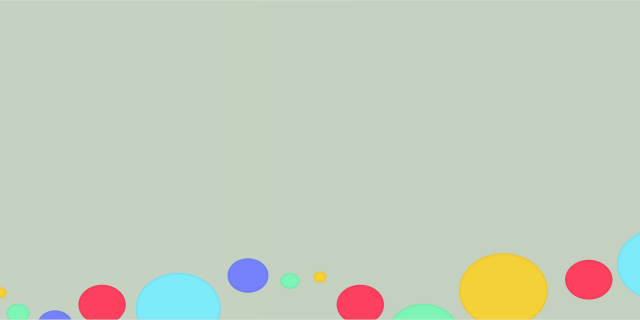
Write a WebGL 2 fragment shader that draws this background.

```glsl
#version 300 es
// Pale sage field with a row of flat coloured ovals along the lower edge.
precision highp float;
uniform vec2 u_resolution;
out vec4 outColor;

const float SQUASH = 0.84; // height of an oval relative to its width

// Ovals: centre x, centre y, horizontal radius, in canvas heights
const vec3 OVALS[13] = vec3[13](
  vec3(0.000, 0.085, 0.021), vec3(0.056, 0.021, 0.036), vec3(0.172, -0.016, 0.055),
  vec3(0.319, 0.048, 0.074), vec3(0.557, 0.036, 0.133), vec3(0.775, 0.139, 0.064),
  vec3(0.906, 0.122, 0.030), vec3(1.000, 0.134, 0.021), vec3(1.126, 0.048, 0.074),
  vec3(1.323, -0.043, 0.112), vec3(1.573, 0.092, 0.139), vec3(1.840, 0.126, 0.074),
  vec3(2.061, 0.174, 0.133));
const int TINTS[13] = int[13](0, 1, 2, 3, 4, 2, 1, 0, 3, 1, 0, 3, 4);

const vec3 PALETTE[5] = vec3[5](
  vec3(0.96, 0.82, 0.22),  // yellow
  vec3(0.49, 0.96, 0.71),  // mint
  vec3(0.46, 0.51, 0.99),  // periwinkle
  vec3(0.99, 0.25, 0.37),  // coral red
  vec3(0.49, 0.92, 0.98)); // sky

// Approximate signed distance to an axis-aligned ellipse
float ellipseDistance(vec2 p, vec2 radii) {
  float k = length(p / radii);
  return k * (k - 1.0) / max(length(p / (radii * radii)), 1e-4);
}

void main() {
  vec2 uv = gl_FragCoord.xy / u_resolution;
  vec2 p = uv * vec2(2.0, 1.0);
  float soften = 0.7 / u_resolution.y;

  // Background with a very slight fall-off to the right
  vec3 color = mix(vec3(0.777, 0.824, 0.757), vec3(0.770, 0.818, 0.751), uv.x);

  // Ovals with a faintly darker rim
  for (int i = 0; i < 13; i++) {
    vec3 oval = OVALS[i];
    float d = ellipseDistance(p - oval.xy, oval.z * vec2(1.0, SQUASH));
    float rim = smoothstep(-0.010, 0.0, d);
    vec3 tint = PALETTE[TINTS[i]] * (1.0 - 0.05 * rim);
    color = mix(color, tint, 1.0 - smoothstep(-soften, soften, d));
  }

  // Thin pale line at the bottom and top edges
  float edge = min(uv.y, 1.0 - uv.y);
  color = mix(color, vec3(0.86, 0.89, 0.85), 0.45 * (1.0 - smoothstep(0.001, 0.004, edge)));

  outColor = vec4(color, 1.0);
}
```
